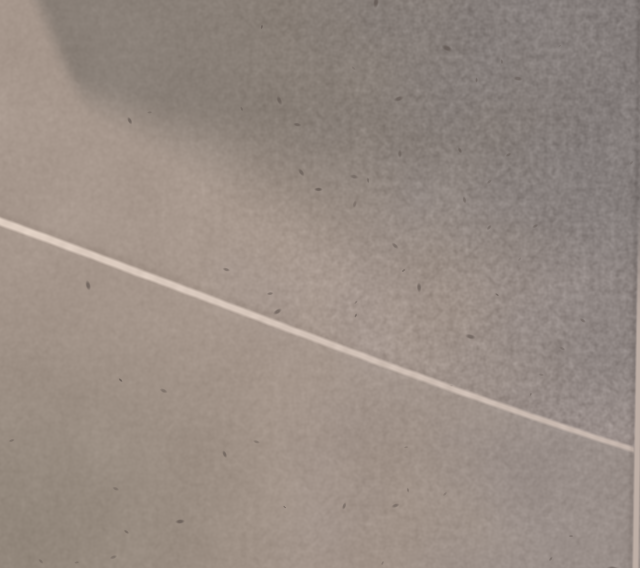
This texture is drawn by a WebGL 2 fragment shader. Its source:

```glsl
#version 300 es
precision highp float;
// Stone wall tiles in soft light with a pale slanted grout joint and a shadow above it.

uniform vec2 u_resolution;
out vec4 fragColor;

const vec3 LIT_STONE = vec3(0.655, 0.595, 0.553);
const vec3 SHADOW_STONE = vec3(0.535, 0.497, 0.465);
const vec3 LOW_STONE = vec3(0.575, 0.530, 0.485);
const vec3 COOL_TINT = vec3(-0.014, -0.004, 0.020);
const vec3 GROUT_LEFT = vec3(0.880, 0.815, 0.765);
const vec3 GROUT_RIGHT = vec3(0.775, 0.715, 0.680);
const vec3 PIT_COLOR = vec3(0.36, 0.32, 0.30);

const float JOINT_START = 0.610;   // height of the joint at the left side
const float JOINT_SLOPE = -0.405;
const float JOINT_SAG = 0.055;
const float MOTTLE_SCALE = 7.0;
const float GRAIN_SCALE = 85.0;
const float PIT_SCALE = 24.0;
const float PIT_CHANCE = 0.20;

vec2 hash2(vec2 p) {
    vec3 q = fract(p.xyx * vec3(0.1031, 0.1030, 0.0973));
    q += dot(q, q.yzx + 33.33);
    return fract((q.xx + q.yz) * q.zy);
}

float gradientNoise(vec2 p) {
    vec2 i = floor(p), f = fract(p);
    vec2 u = f * f * f * (f * (f * 6.0 - 15.0) + 10.0);
    vec2 o = vec2(0.0, 1.0);
    float a = dot(hash2(i) * 2.0 - 1.0, f);
    float b = dot(hash2(i + o.yx) * 2.0 - 1.0, f - o.yx);
    float c = dot(hash2(i + o.xy) * 2.0 - 1.0, f - o.xy);
    float d = dot(hash2(i + o.yy) * 2.0 - 1.0, f - o.yy);
    return mix(mix(a, b, u.x), mix(c, d, u.x), u.y);
}

float fbm(vec2 p) {
    float sum = 0.0, amp = 0.5;
    for (int i = 0; i < 4; i++) {
        sum += amp * gradientNoise(p);
        p = mat2(1.6, 1.2, -1.2, 1.6) * p + 7.3;
        amp *= 0.5;
    }
    return sum;
}

float jointHeight(float x) {
    return JOINT_START + JOINT_SLOPE * x - JOINT_SAG * x * x * (1.0 - x);
}

// Small slanted pits, one possible in each cell
float pits(vec2 p, float density) {
    vec2 cell = floor(p);
    float cover = 0.0;
    for (int y = -1; y <= 1; y++) {
        for (int x = -1; x <= 1; x++) {
            vec2 id = cell + vec2(x, y);
            vec2 place = hash2(id + 3.7), kind = hash2(id + 51.2);
            float angle = kind.y * 6.283;
            vec2 d = mat2(cos(angle), -sin(angle), sin(angle), cos(angle)) * (p - id - place);
            float size = mix(0.06, 0.17, place.x * place.y);
            float shape = 1.0 - smoothstep(0.3, 1.3, length(d * vec2(0.7, 1.4)) / size);
            cover = max(cover, shape * step(kind.x, PIT_CHANCE * density) * mix(0.3, 0.9, place.y));
        }
    }
    return cover;
}

// Broad light: a lit wedge at upper left, a shadow that softens to the right
vec3 stoneLight(vec2 uv, float above) {
    float wedgeEdge = 0.056 + 0.38 * (1.0 - uv.y);
    float rightOfWedge = smoothstep(-0.018, 0.022, uv.x - wedgeEdge);
    float softness = mix(0.045, 0.24, smoothstep(0.1, 0.8, uv.x));
    float shadowFloor = 0.835 - 0.46 * (uv.x - 0.117);
    float shadow = rightOfWedge * smoothstep(-softness, softness, uv.y - shadowFloor);
    shadow = max(shadow, 0.75 * smoothstep(0.5, 1.05, uv.x) * smoothstep(0.1, 0.4, uv.y));
    vec3 upper = mix(LIT_STONE, SHADOW_STONE, shadow);
    float lowCorner = 1.0 - smoothstep(0.0, 0.6, length((uv - vec2(0.02, 0.08)) * vec2(1.0, 1.25)));
    float lowRight = smoothstep(0.35, 1.0, uv.x) * 0.55;
    vec3 lower = mix(LIT_STONE - 0.008, LOW_STONE, max(lowCorner, lowRight));
    return mix(lower, upper, above);
}

void main() {
    vec2 uv = gl_FragCoord.xy / u_resolution;
    vec2 p = gl_FragCoord.xy / u_resolution.y;
    float pixel = 1.0 / u_resolution.y;
    float toJoint = (uv.y - jointHeight(uv.x)) * 0.94;
    float above = smoothstep(-pixel, pixel, toJoint);
    float rough = mix(0.35, 1.0, smoothstep(0.1, 0.9, uv.x) * mix(0.45, 1.0, above));

    // Stone: light, cool cast, mottling, grain and pits
    vec3 color = stoneLight(uv, above);
    float cool = smoothstep(0.4, 0.95, uv.x + 0.5 * fbm(p * 3.0));
    color += COOL_TINT * cool;
    color += 0.050 * fbm(p * MOTTLE_SCALE) + 0.045 * rough * fbm(p * 32.0 + 9.0);
    color += 0.075 * rough * gradientNoise(p * GRAIN_SCALE);
    color += 0.045 * rough * gradientNoise(p * GRAIN_SCALE * 1.9 + 4.0);
    float density = mix(0.25, 1.0, rough) * smoothstep(-0.25, 0.2, fbm(p * 4.0 + 20.0));
    color = mix(color, PIT_COLOR, 0.75 * pits(p * PIT_SCALE, density));

    // Slanted joint with a faint halo and a thin shade on its upper side
    float wobble = 0.0012 * gradientNoise(p * 28.0);
    float halfWidth = mix(0.0062, 0.0040, uv.x);
    float joint = 1.0 - smoothstep(halfWidth - 0.003, halfWidth + 0.002 + pixel, abs(toJoint + wobble));
    float leftOfPost = 1.0 - smoothstep(0.988, 0.994, uv.x);
    color -= 0.025 * exp(-pow((toJoint - 0.011) / 0.006, 2.0)) * leftOfPost;
    color += 0.018 * exp(-abs(toJoint) / 0.018) * (1.0 - above);
    vec3 grout = mix(GROUT_LEFT, GROUT_RIGHT, uv.x) + 0.05 * gradientNoise(p * 60.0);
    color = mix(color, grout, joint * leftOfPost);

    // Upright joint at the right side, leaning out of view
    float toPost = uv.x - (0.993 + 0.014 * uv.y);
    float post = 1.0 - smoothstep(0.002, 0.005 + pixel, abs(toPost));
    color -= 0.045 * exp(-pow((toPost + 0.008) / 0.004, 2.0));
    color = mix(color, GROUT_RIGHT - 0.03, post * (1.0 - smoothstep(0.4, 0.65, uv.y)));

    fragColor = vec4(clamp(color, 0.0, 1.0), 1.0);
}
```
